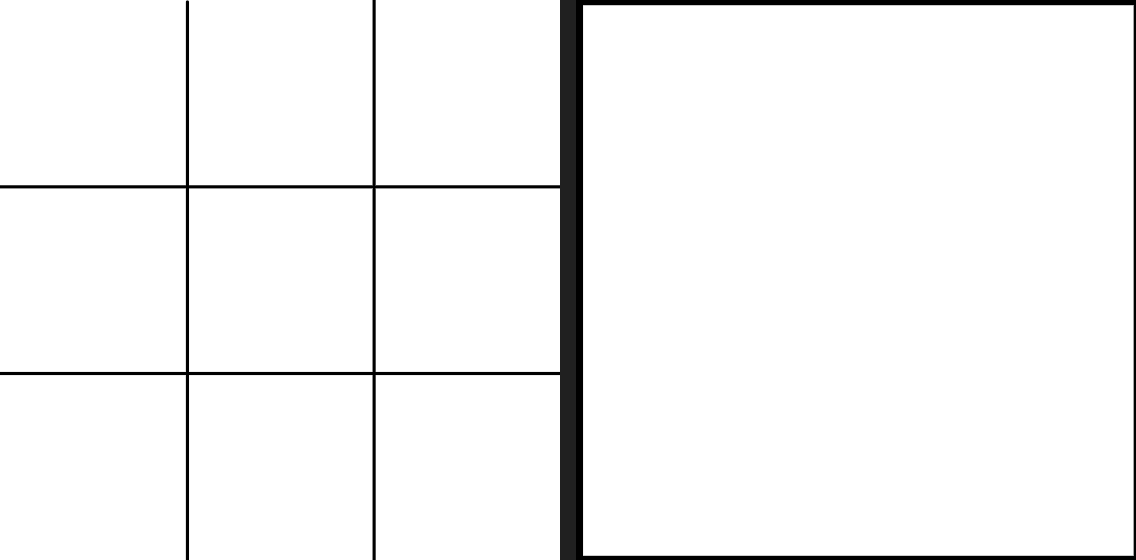
Left: the whole. Right: its middle third, enlarged.
This pattern is drawn by a WebGL 1 fragment shader. Its source:

```glsl
precision highp float;
// Three by three grid of white squares parted by thin black inner rules.

#define CELLS 3.0
#define LINE_WIDTH 0.0056
#define GRID_SHIFT vec2(0.0014, -0.0003)
#define CAP_GAP 0.0008
#define PAPER vec3(1.0)
#define INK vec3(0.0)

uniform vec2 u_resolution;

// Distance to a vertical stroke with a round upper end.
float strokeDistance(vec2 p, float x, float top) {
  return length(vec2(p.x - x, max(p.y - top, 0.0)));
}

// Distance to the nearest inner rule on one axis; the outer border stays open.
float ruleDistance(float coord) {
  float index = clamp(floor(coord * CELLS + 0.5), 1.0, CELLS - 1.0);
  return abs(coord - index / CELLS);
}

void main() {
  vec2 uv = gl_FragCoord.xy / u_resolution;
  vec2 p = uv - GRID_SHIFT;
  float halfWidth = 0.5 * LINE_WIDTH;

  // Horizontal rules run the full width.
  float d = ruleDistance(p.y);

  // The first upright stops in a round cap; the others run off the top.
  for (float i = 1.0; i < CELLS; i += 1.0) {
    float top = i < 1.5 ? 1.0 - CAP_GAP - halfWidth : 2.0;
    d = min(d, strokeDistance(uv, i / CELLS + GRID_SHIFT.x, top));
  }

  // Coverage across one pixel.
  float pixel = 1.0 / min(u_resolution.x, u_resolution.y);
  float ink = clamp((halfWidth - d) / pixel + 0.5, 0.0, 1.0);
  gl_FragColor = vec4(mix(PAPER, INK, ink), 1.0);
}
```
